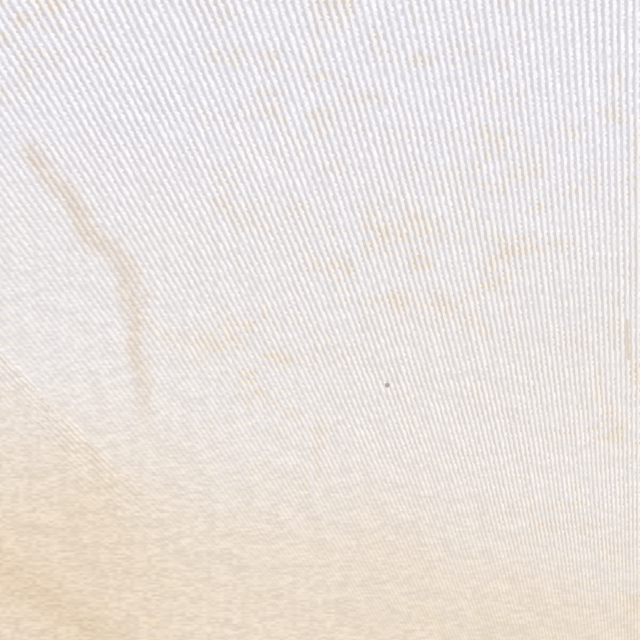
A Shadertoy shader for this texture:

```glsl
// Draws pale ribbed cloth whose fine ribs fan out, with tan staining and a soft fold.

float hash(vec2 p) {
    return fract(sin(dot(p, vec2(127.1, 311.7))) * 43758.5453);
}

float noise(vec2 p) {
    vec2 i = floor(p), f = fract(p);
    f = f * f * (3.0 - 2.0 * f);
    return mix(mix(hash(i), hash(i + vec2(1, 0)), f.x),
               mix(hash(i + vec2(0, 1)), hash(i + vec2(1, 1)), f.x), f.y);
}

// Each octave is turned to hide the noise lattice
float fbm(vec2 p) {
    float sum = 0.0, amp = 0.5;
    for (int i = 0; i < 4; i++) {
        sum += amp * noise(p);
        p = mat2(1.6, 1.2, -1.2, 1.6) * p + 17.0;
        amp *= 0.55;
    }
    return sum;
}

float segment(vec2 p, vec2 a, vec2 b) {
    vec2 ab = b - a;
    return length(p - a - ab * clamp(dot(p - a, ab) / dot(ab, ab), 0.0, 1.0));
}

// Sine ribs that fade out where they become finer than the canvas can show
float ribs(float phase, float footprint) {
    float visible = 1.0 - smoothstep(0.35, 0.7, footprint);
    return 0.5 + 0.5 * sin(6.28318 * phase) * visible;
}

void mainImage(out vec4 fragColor, in vec2 fragCoord) {
    vec2 p = fragCoord / iResolution.xy;
    float cloud = fbm(p * 5.0 + 3.0);
    float mottle = fbm(p * vec2(26.0, 34.0));
    float grain = noise(p * vec2(150.0, 260.0)) - 0.5;
    float slub = noise(p * vec2(70.0, 330.0) + 40.0) - 0.5;

    // Tan discolouration rising from the lower left
    float rise = p.y + 0.19 * p.x + 0.16 * (cloud - 0.5);
    float warm = 1.0 - smoothstep(0.1, 0.44, rise);
    float tint = 1.0 - smoothstep(0.25, 0.95, p.y + 0.12 * (cloud - 0.5));
    vec3 light = mix(vec3(0.98, 0.975, 0.99), vec3(0.968, 0.95, 0.94), tint);
    vec3 shade = mix(vec3(0.84, 0.83, 0.855), vec3(0.872, 0.842, 0.82), tint);
    light = mix(light, vec3(0.942, 0.89, 0.825), warm);
    shade = mix(shade, vec3(0.89, 0.825, 0.745), warm);

    // Ribs converge on a point below the right edge
    float u = (1.0 - p.x) / (p.y + 0.68);
    float phase = u * 138.0 - 18.0 * u * u;
    float wobble = 0.3 * (fbm(p * 9.0) - 0.5) + 0.24 * grain;
    float rib = ribs(phase + wobble, fwidth(phase));
    float softLeft = smoothstep(0.25, 0.9, p.y * 0.85 + p.x * 0.75);
    float contrast = mix(0.15, 1.0, softLeft) * (1.0 - 0.4 * warm);
    contrast *= 0.62 + 0.5 * mottle + 0.6 * slub;
    float lit = mix(0.6, smoothstep(0.0, 0.95, rib), clamp(contrast, 0.0, 1.0));
    vec3 color = mix(shade, light, lit);

    // Flecked blotches, and woven grain that shows more where ribs are faint
    float fleck = smoothstep(0.45, 0.9, mottle + 0.5 * slub) * smoothstep(0.3, 0.75, cloud);
    color -= fleck * (1.0 - 0.6 * warm) * vec3(0.008, 0.035, 0.085);
    color += (grain * 0.055 + slub * 0.035) * mix(1.2, 0.8, softLeft);
    color.b += 0.02 * (noise(p * vec2(190.0, 230.0) + 7.0) - 0.5);

    // Fold at the left, with fine threads running along it
    float fold = p.y - (0.453 - 0.95 * p.x) + 0.006 * sin(p.x * 12.0);
    float foldFade = 1.0 - smoothstep(0.1, 0.34, p.x);
    float below = smoothstep(0.006, -0.006, fold) * foldFade;
    float threadPhase = fold * 95.0;
    float threads = ribs(threadPhase + 0.4 * grain, fwidth(threadPhase)) - 0.5;
    color += below * threads * 0.06 * smoothstep(-0.12, 0.0, fold);
    color -= below * vec3(0.005, 0.015, 0.03);
    color += foldFade * 0.03 * exp(-pow(fold / 0.004, 2.0));

    // Broad shadows in the lower left cloth
    float sag = p.y - 0.11 + 0.65 * p.x;
    color -= vec3(0.02, 0.03, 0.045) * exp(-pow(sag / 0.035, 2.0))
           * (1.0 - smoothstep(0.1, 0.35, p.x));

    // Uneven run of a dried stain
    vec2 q = p + 0.04 * (vec2(fbm(p * 22.0), fbm(p * 22.0 + 9.0)) - 0.55);
    float run = min(segment(q, vec2(0.045, 0.765), vec2(0.12, 0.665)),
                    segment(q, vec2(0.12, 0.665), vec2(0.205, 0.57)));
    run = min(run, segment(q, vec2(0.205, 0.57), vec2(0.225, 0.32)));
    float stain = smoothstep(0.028, 0.002, run) * smoothstep(0.29, 0.48, p.y);
    color -= stain * (0.35 + mottle) * vec3(0.025, 0.055, 0.095);

    // Small speck and a rusty streak near the right edge
    float speck = smoothstep(0.005, 0.002, length(p - vec2(0.605, 0.398)));
    color = mix(color, vec3(0.62, 0.56, 0.56), 0.75 * speck);
    float streak = smoothstep(0.004, 0.0, segment(p, vec2(0.982, 0.44), vec2(0.98, 0.5)));
    color = mix(color, vec3(0.80, 0.71, 0.58), 0.5 * streak);

    fragColor = vec4(clamp(color, 0.0, 1.0), 1.0);
}
```
